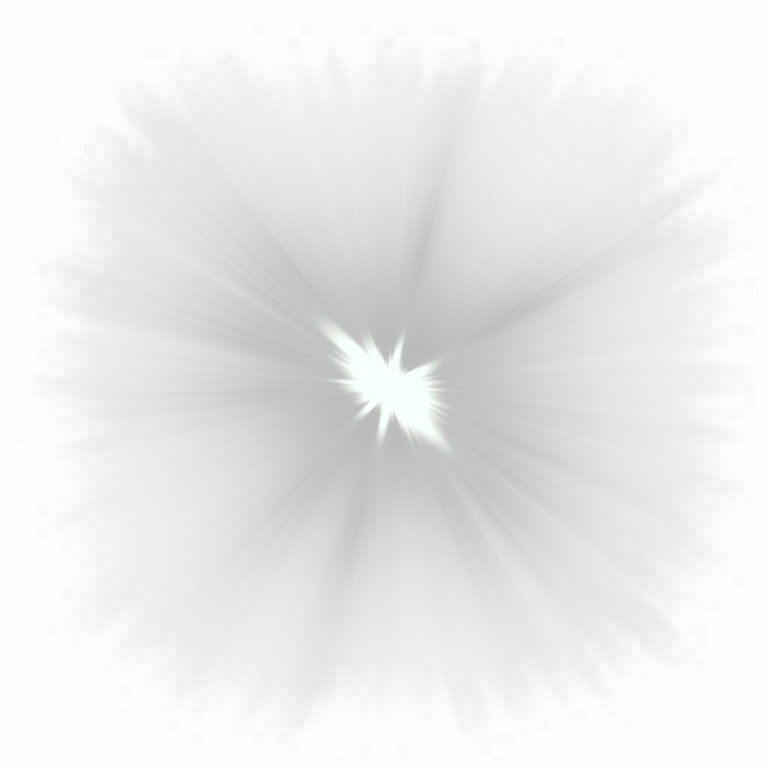
This background is drawn by a three.js fragment shader. Its source:

```glsl
// Soft grey burst of radial streaks around a white two-lobed star on white.
#define CENTER vec2(0.508, 0.496)
#define EDGE_RADIUS 0.448
#define EDGE_POWER 3.2
#define HAZE_SPREAD 0.23
#define HAZE_DEPTH 0.232
#define HAZE_FLOOR 0.052
#define STREAK_GAIN 0.42
#define CORE_AXIS 144.0
#define CORE_COLOR vec3(0.97, 1.0, 0.98)
#define PAPER vec3(0.995)

varying vec2 vUv;

float hash(vec2 p) {
  p = fract(p * vec2(0.1031, 0.1137));
  p += dot(p, p.yx + 33.33);
  return fract((p.x + p.y) * p.x * 17.31);
}

// Value noise around the circle; it wraps after the given number of rays.
float rayNoise(float degrees, float rays, float seed) {
  float x = degrees / 360.0 * rays;
  float cell = floor(x);
  float t = smoothstep(0.0, 1.0, x - cell);
  float a = hash(vec2(mod(cell, rays), seed));
  float b = hash(vec2(mod(cell + 1.0, rays), seed));
  return mix(a, b, t);
}

// Bell curve around a direction, in degrees.
float lobe(float angle, float middle, float width) {
  float d = mod(angle - middle + 180.0, 360.0) - 180.0;
  return exp(-d * d / (width * width));
}

// Broad dark fans and the light gaps between them.
float fans(float a) {
  float dark = 0.40 * lobe(a, 77.0, 5.0) + 0.50 * lobe(a, 31.0, 7.0)
             + 0.55 * lobe(a, 136.0, 12.0) + 0.55 * lobe(a, 158.0, 9.0)
             + 0.30 * lobe(a, 183.0, 7.0) + 0.25 * lobe(a, 229.0, 9.0)
             + 0.50 * lobe(a, 256.0, 5.0) + 0.55 * lobe(a, 316.0, 11.0)
             + 0.30 * lobe(a, 297.0, 6.0) + 0.30 * lobe(a, 336.0, 10.0);
  float light = 0.22 * lobe(a, 100.0, 14.0) + 0.20 * lobe(a, 56.0, 12.0)
              + 0.20 * lobe(a, 207.0, 12.0) + 0.22 * lobe(a, 277.0, 10.0)
              + 0.10 * lobe(a, 8.0, 12.0);
  return dark - light;
}

// Reach of the white star in each direction.
float coreReach(float a) {
  float axis = cos(radians(a - CORE_AXIS));
  float reach = 0.026 + 0.050 * axis * axis;
  reach += 0.026 * lobe(a, 136.0, 7.0) + 0.030 * lobe(a, 312.0, 6.0);
  reach += 0.030 * lobe(a, 75.0, 6.0) + 0.034 * lobe(a, 28.0, 9.0);
  reach += 0.030 * lobe(a, 258.0, 7.0) + 0.020 * lobe(a, 222.0, 10.0);
  reach -= 0.016 * lobe(a, 98.0, 9.0) + 0.014 * lobe(a, 279.0, 8.0);
  float spikes = 0.6 * rayNoise(a, 52.0, 7.0) + 0.4 * rayNoise(a, 110.0, 9.0);
  return reach * (0.72 + 0.56 * spikes);
}

void main() {
  vec2 p = vUv - CENTER;
  float r = length(p);
  float angle = mod(degrees(atan(p.y, p.x + 0.000001)), 360.0);

  // Thin streaks, strongest inside the dark fans.
  float fan = fans(angle);
  float fine = 0.40 * rayNoise(angle, 90.0, 1.0)
             + 0.35 * rayNoise(angle, 190.0, 2.0)
             + 0.25 * rayNoise(angle, 360.0, 3.0) - 0.5;
  float spread = smoothstep(0.07, 0.24, r);
  float streaks = STREAK_GAIN * fine * (0.55 + 1.5 * max(fan, 0.0));

  // Grey haze, darkest around the star.
  float haze = HAZE_FLOOR + HAZE_DEPTH * exp(-r * r / (HAZE_SPREAD * HAZE_SPREAD));
  haze *= 1.0 + spread * (0.75 * fan + streaks);

  // Rounded-square boundary, broken up by rays and small blocks.
  vec2 q = pow(abs(p) / EDGE_RADIUS, vec2(EDGE_POWER));
  float rim = pow(q.x + q.y, 1.0 / EDGE_POWER);
  float grain = hash(floor(vUv * 96.0) + 11.0) - 0.5;
  float ragged = rim + 0.05 * grain + 0.12 * (rayNoise(angle, 130.0, 5.0) - 0.5);
  haze *= 1.0 - smoothstep(0.82, 1.04, ragged);

  // Sparse faint blocks just outside the boundary.
  float block = step(0.90, hash(floor(vUv * 64.0) + 41.0));
  haze += 0.012 * block * smoothstep(0.94, 1.0, rim) * (1.0 - smoothstep(1.05, 1.12, rim));
  vec3 color = PAPER - haze;

  // White star with a soft spiky outline.
  float reach = coreReach(angle);
  float core = 1.0 - smoothstep(0.62 * reach, 1.25 * reach, r);
  float glow = 0.22 * exp(-pow(r / (1.3 * reach), 2.0));
  color = mix(color, CORE_COLOR, clamp(core + glow, 0.0, 1.0));

  gl_FragColor = vec4(color, 1.0);
}
```
